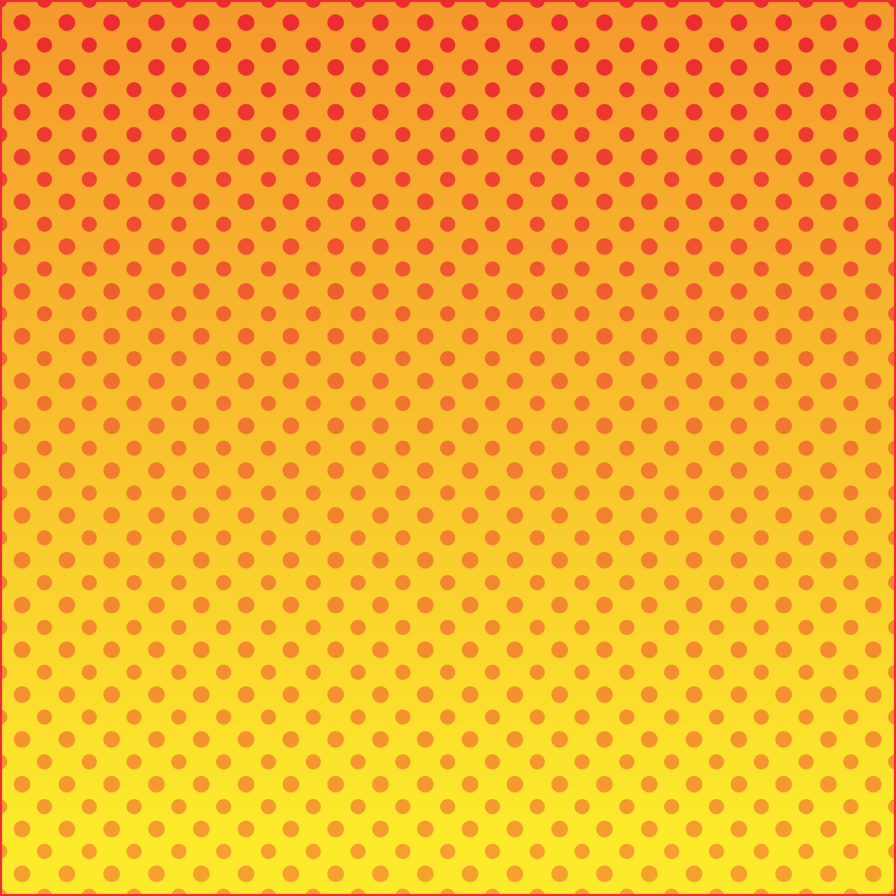
Reproduce this pattern procedurally as a WebGL 2 fragment shader.

```glsl
#version 300 es
precision highp float;
// Staggered polka dots on a vertical orange-to-yellow gradient with a thin red frame.
// Each square cell holds one large dot, plus a smaller one shared at its corners;
// the dots have their own gradient, from red at the top to orange at the bottom.

#define REPEATS 20.0          // cells across and down
#define GRID_SHIFT 0.008      // small leftward shift of the grid, in cells
#define LARGE_RADIUS 0.185    // in cells
#define SMALL_RADIUS 0.169    // in cells
#define FRAME_WIDTH 0.0023    // in canvas heights
#define EDGE_SOFTNESS 0.75    // half width of smoothed edges, in pixels

uniform vec2 u_resolution;
out vec4 fragColor;

const vec3 GROUND_TOP = vec3(0.962, 0.600, 0.175);
const vec3 GROUND_MIDDLE = vec3(0.974, 0.765, 0.178);
const vec3 GROUND_BOTTOM = vec3(0.988, 0.918, 0.170);
const vec3 DOT_TOP = vec3(0.925, 0.170, 0.190);
const vec3 DOT_MIDDLE = vec3(0.948, 0.480, 0.185);
const vec3 DOT_BOTTOM = vec3(0.965, 0.635, 0.180);
const vec3 FRAME_COLOR = vec3(0.930, 0.170, 0.220);

// Signed distance to the nearest dot centred in a unit cell.
float dotDistance(vec2 cellPos, float radius) {
    return length(fract(cellPos) - 0.5) - radius;
}

// Smoothed coverage of a shape from its signed distance.
float coverage(float dist, float softness) {
    return 1.0 - smoothstep(-softness, softness, dist);
}

// Background gradient; depth runs from 0 at the top to 1 at the bottom.
vec3 groundColor(float depth) {
    vec3 upper = mix(GROUND_TOP, GROUND_MIDDLE, min(depth * 2.0, 1.0));
    return mix(upper, GROUND_BOTTOM, clamp((depth - 0.5) / 0.42, 0.0, 1.0));
}

// Dot gradient, holding the red longer near the top.
vec3 dotColor(float depth) {
    vec3 upper = mix(DOT_TOP, DOT_MIDDLE, smoothstep(0.0, 0.55, depth));
    return mix(upper, DOT_BOTTOM, clamp(depth * 2.0 - 1.0, 0.0, 1.0));
}

void main() {
    vec2 pos = gl_FragCoord.xy / u_resolution.y;
    vec2 extent = u_resolution / u_resolution.y;
    float depth = 1.0 - pos.y;
    float softness = EDGE_SOFTNESS / u_resolution.y;

    // Two interleaved dot lattices, half a cell apart
    vec2 cellPos = pos * REPEATS + vec2(GRID_SHIFT, 0.005);
    float dots = min(dotDistance(cellPos, LARGE_RADIUS),
                     dotDistance(cellPos + 0.5, SMALL_RADIUS));
    vec3 color = mix(groundColor(depth), dotColor(depth),
                     coverage(dots, softness * REPEATS));

    // Frame along the canvas edge
    vec2 inset = min(pos, extent - pos);
    float frame = min(inset.x, inset.y) - FRAME_WIDTH;
    color = mix(color, FRAME_COLOR, coverage(frame, softness));

    fragColor = vec4(color, 1.0);
}
```
